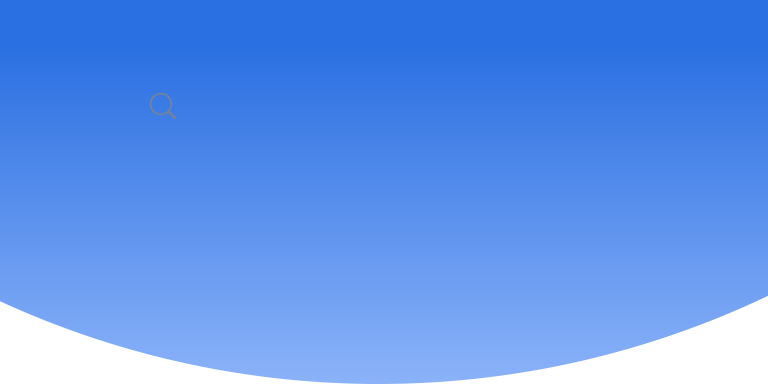
Reproduce this background procedurally as a Shadertoy shader.

```glsl
// A blue vertical gradient whose lower edge is a wide, shallow arc over white,
// with a small grey magnifying glass at the upper left. The arc is a circle
// distance; the glass is a ring joined to a line segment. Height is one unit.

#define ARC_CENTER_X   0.985
#define ARC_RADIUS     2.358
#define FADE_START     0.87
#define LENS_CENTER    vec2(0.419, 0.729)
#define LENS_RADIUS    0.027
#define LENS_STROKE    0.0022
#define HANDLE_END     vec2(0.456, 0.693)
#define HANDLE_STROKE  0.0032

const vec3 DEEP_BLUE  = vec3(0.170, 0.440, 0.885);
const vec3 LIGHT_BLUE = vec3(0.545, 0.700, 0.975);
const vec3 PAGE_WHITE = vec3(1.0);
const vec3 ICON_GREY  = vec3(0.46, 0.51, 0.60);

float segmentDistance(vec2 p, vec2 a, vec2 b) {
    vec2 ap = p - a, ab = b - a;
    return length(ap - ab * clamp(dot(ap, ab) / dot(ab, ab), 0.0, 1.0));
}

// Coverage of a shape, smoothed over one pixel
float coverage(float signedDistance, float pixel) {
    return clamp(0.5 - signedDistance / pixel, 0.0, 1.0);
}

float magnifierDistance(vec2 p) {
    float ring = abs(length(p - LENS_CENTER) - LENS_RADIUS) - LENS_STROKE;
    vec2 direction = normalize(HANDLE_END - LENS_CENTER);
    vec2 handleStart = LENS_CENTER + direction * LENS_RADIUS;
    float handle = segmentDistance(p, handleStart, HANDLE_END) - HANDLE_STROKE;
    return min(ring, handle);
}

void mainImage(out vec4 fragColor, in vec2 fragCoord) {
    float pixel = 1.0 / iResolution.y;
    vec2 p = fragCoord * pixel;

    // Flat blue at the top, fading lighter towards the bottom
    float fade = clamp((FADE_START - p.y) / FADE_START, 0.0, 1.0);
    vec3 color = mix(DEEP_BLUE, LIGHT_BLUE, fade);

    // Magnifying glass
    color = mix(color, ICON_GREY, coverage(magnifierDistance(p), pixel));

    // White page below the arc, which touches the bottom edge
    float arc = length(p - vec2(ARC_CENTER_X, ARC_RADIUS)) - ARC_RADIUS;
    color = mix(PAGE_WHITE, color, coverage(arc, pixel));

    fragColor = vec4(color, 1.0);
}
```
